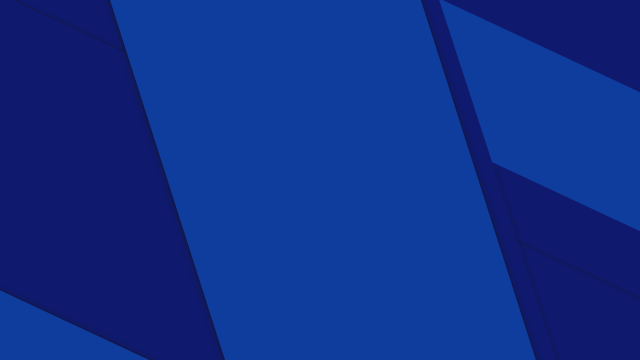
This background is drawn by a Shadertoy shader. Its source:

```glsl
const vec3 BRIGHT = vec3(0.06, 0.24, 0.62);
const vec3 NAVY = vec3(0.06, 0.098, 0.43);
const vec3 SHADOW = vec3(0.07, 0.09, 0.2);

// Antialiased step: 1 where the signed distance is positive
float cover(float d) {
    return clamp(d * iResolution.y + 0.5, 0.0, 1.0);
}

// Soft shade falling off on the positive side of an edge
float shade(float d, float width) {
    return cover(d) * exp(-max(d, 0.0) / width);
}

// Distance to the right of a steep line that starts at x on the top edge
float steep(vec2 p, float x, float lean) {
    return (p.x - x - lean * p.y) / length(vec2(1.0, lean));
}

// Distance below a shallow line that meets the left edge at depth y
float shallow(vec2 p, float y) {
    return (p.y - y - 0.467 * p.x) / length(vec2(1.0, 0.467));
}

void mainImage(out vec4 fragColor, in vec2 fragCoord) {
    // Canvas heights, measured downward from the top left
    vec2 p = vec2(fragCoord.x, iResolution.y - fragCoord.y) / iResolution.y;

    float bandLeft = steep(p, 0.3056, 0.3194);
    float bandRight = steep(p, 1.169, 0.3194);
    float stripRight = steep(p, 1.220, 0.3264);

    // Left panel: upper crease and bright lower corner
    float corner = shallow(p, 0.8065);
    vec3 left = mix(NAVY, SHADOW, 0.6 * shade(-shallow(p, -0.0163), 0.004));
    left = mix(left, SHADOW, 0.75 * shade(-corner, 0.005));
    left = mix(left, BRIGHT, cover(corner));
    left = mix(left, SHADOW, 0.85 * shade(-bandLeft, 0.006));

    // Right panel: bright diagonal slab over a creased navy field
    float slabTop = shallow(p, -0.574);
    float slabBottom = shallow(p, -0.188);
    vec3 right = mix(NAVY, SHADOW, 0.6 * shade(shallow(p, -0.005), 0.004));
    right = mix(right, SHADOW, 0.6 * cover(slabBottom) * shade(stripRight, 0.004));
    right = mix(right, BRIGHT, cover(slabTop) * cover(-slabBottom));

    // Navy strip shaded by the central band
    vec3 strip = mix(NAVY, SHADOW, 0.8 * shade(bandRight, 0.005));
    right = mix(strip, right, cover(stripRight));

    // Central band over both panels
    vec3 color = mix(left, BRIGHT, cover(bandLeft));
    color = mix(color, right, cover(bandRight));
    fragColor = vec4(color, 1.0);
}
```
